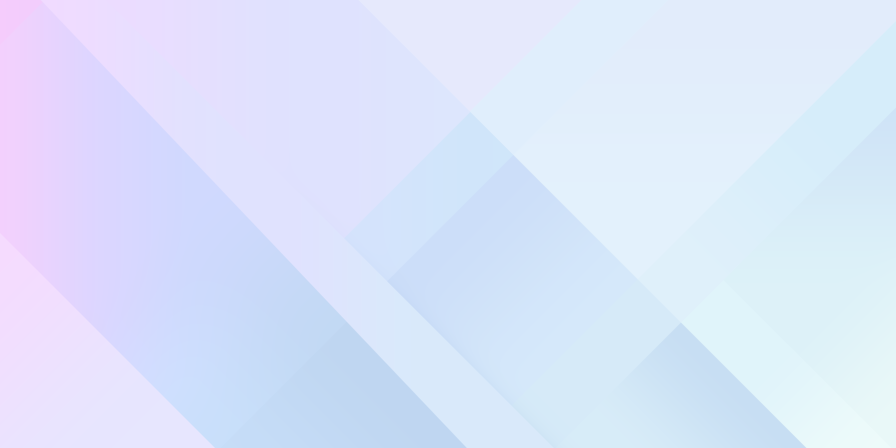
A Shadertoy shader for this background:

```glsl
// Pastel backdrop of overlapping translucent diagonal panels, pink to pale blue.

// Antialiased step: 1 where v lies beyond the edge.
float beyond(float edge, float v) {
    float w = 1.0 / iResolution.y;
    return smoothstep(edge - w, edge + w, v);
}

float band(float lo, float hi, float v) {
    return beyond(lo, v) - beyond(hi, v);
}

// Soft shade that starts at an edge and fades away from it.
float shade(float edge, float v, float reach) {
    return beyond(edge, v) * exp(-max(v - edge, 0.0) / reach);
}

void mainImage(out vec4 fragColor, in vec2 fragCoord) {
    vec2 p = fragCoord / iResolution.y;
    p.x *= 2.0 * iResolution.y / iResolution.x;
    float down = 1.0 - p.y;
    float fall = p.x - down;    // constant along falling diagonals
    float rise = p.x + down;    // constant along rising diagonals

    // Lavender ground, pinker towards the left
    vec3 col = mix(vec3(0.93, 0.86, 1.0), vec3(0.875, 0.885, 0.995), smoothstep(0.15, 0.7, p.x));
    col = mix(col, vec3(0.865, 0.905, 0.99), smoothstep(0.7, 1.1, p.x));

    // Rising blue panels in the centre
    vec3 sky = mix(vec3(0.835, 0.89, 0.99), vec3(0.815, 0.9, 0.98), smoothstep(0.75, 1.1, p.x));
    col = mix(col, sky, beyond(1.3, rise));
    vec3 blue = mix(vec3(0.8, 0.87, 0.975), vec3(0.835, 0.91, 0.98), smoothstep(1.5, 2.05, rise));
    col = mix(col, blue, beyond(1.492, rise));
    col = mix(col, vec3(0.838, 0.918, 0.973), beyond(2.047, rise));
    vec3 steel = mix(vec3(0.78, 0.87, 0.953), vec3(0.845, 0.925, 0.972), smoothstep(0.8, 0.38, fall));
    col = mix(col, steel, beyond(2.24, rise));

    // Bright right side, crossed by the same rising bands
    vec3 ice = mix(vec3(0.9, 0.915, 0.99), vec3(0.88, 0.935, 0.988), beyond(1.298, rise));
    vec3 frost = mix(vec3(0.885, 0.925, 0.985), vec3(0.89, 0.945, 0.987), smoothstep(0.0, 0.5, down));
    ice = mix(ice, frost, beyond(1.492, rise));
    vec3 aqua = mix(vec3(0.875, 0.94, 0.982), vec3(0.84, 0.93, 0.98), smoothstep(0.9, 1.6, fall));
    ice = mix(ice, aqua, beyond(2.047, rise));
    vec3 mint = mix(vec3(0.81, 0.89, 0.967), vec3(0.865, 0.945, 0.973), smoothstep(0.2, 0.65, down));
    mint = mix(mint, vec3(0.915, 0.972, 0.972), smoothstep(2.5, 2.95, rise));
    mint += 0.013 * band(0.8, 0.99, fall) * vec3(1.0, 0.8, 0.6);
    ice = mix(ice, mint, beyond(2.24, rise));
    col = mix(col, ice, beyond(0.8, fall));

    // Pale falling strip with a thin shadow along its upper edge
    col -= 0.03 * shade(0.236, fall, 0.022) * smoothstep(0.3, 0.9, down) * vec3(1.0, 0.8, 0.4);
    vec3 strip = mix(vec3(0.94, 0.86, 1.0), vec3(0.88, 0.885, 0.997), smoothstep(0.1, 0.5, p.x));
    strip = mix(strip, vec3(0.85, 0.915, 0.982), smoothstep(0.6, 0.95, p.x));
    col = mix(col, strip, 1.0 - beyond(0.236, fall));

    // Deep left panel: pink, periwinkle, then blue
    float panelEdge = mix(0.042, 0.091, p.y);
    vec3 deep = mix(vec3(0.96, 0.815, 0.99), vec3(0.855, 0.84, 1.0), smoothstep(-0.05, 0.28, p.x));
    deep = mix(deep, vec3(0.815, 0.85, 0.997), smoothstep(0.22, 0.45, p.x));
    deep = mix(deep, vec3(0.76, 0.85, 0.955), smoothstep(0.85, 1.55, rise));
    deep += 0.025 * smoothstep(0.0, -0.5, fall) * smoothstep(0.9, 1.3, rise);
    deep -= 0.01 * band(1.492, 3.0, rise);
    deep = mix(deep, vec3(0.965, 0.79, 0.985), 0.6 * (1.0 - beyond(0.1, rise)));
    col = mix(col, deep, 1.0 - beyond(panelEdge, fall));

    // Light lower left corner
    vec3 corner = mix(vec3(0.96, 0.86, 0.995), vec3(0.905, 0.9, 0.995), smoothstep(0.55, 1.25, rise));
    col = mix(col, corner, 1.0 - beyond(-0.52, fall));

    fragColor = vec4(clamp(col, 0.0, 1.0), 1.0);
}
```
